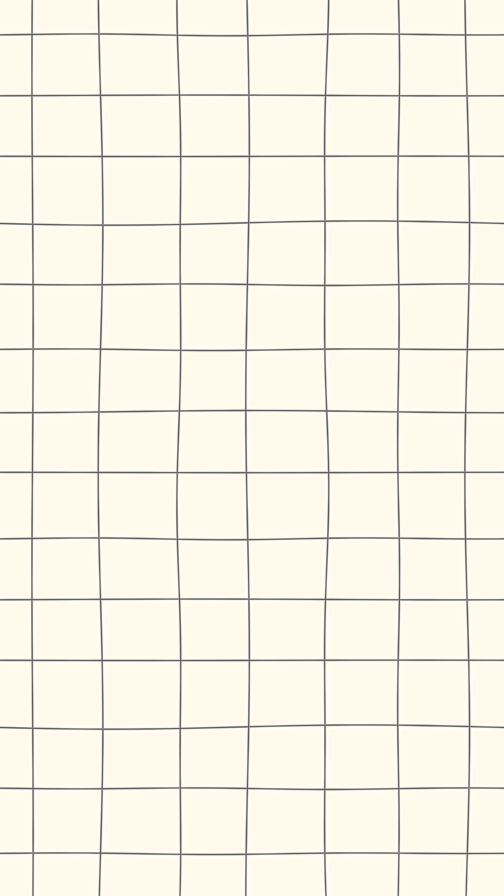
A WebGL 2 fragment shader for this pattern:

```glsl
#version 300 es
precision highp float;
// Hand-drawn grid: thin grey strokes on cream paper, 7 columns by 8 rows per square tile.
// Each stroke is a straight line bent by two layered sines that close over the tile,
// so the tile repeats down the canvas without a seam.

uniform vec2 u_resolution;
out vec4 fragColor;

const float TAU = 6.2831853;
const vec3 PAPER = vec3(1.0, 0.98, 0.927);
const vec3 RIM = vec3(1.0, 1.0, 0.97);
const vec3 INK = vec3(0.34, 0.34, 0.36);
const float HALF_WIDTH = 0.00145;
const float RIM_DISTANCE = 0.0062;
const float RIM_SPREAD = 0.0028;

// Stroke parameters in tile widths: position, sway, phase, ripple.
const int COLUMNS = 7;
const vec4 COLUMN[COLUMNS] = vec4[COLUMNS](
  vec4(0.0646, 0.0012, 0.65, 0.0),
  vec4(0.1995, 0.0046, 0.44, 0.0),
  vec4(0.3560, 0.0032, 0.50, -0.0018),
  vec4(0.4912, 0.0035, 0.30, 0.0),
  vec4(0.6468, 0.0037, 0.97, 0.0018),
  vec4(0.7907, 0.0005, 0.14, 0.0016),
  vec4(0.9270, 0.0046, 0.45, 0.0));

const int ROWS = 8;
const vec4 ROW[ROWS] = vec4[ROWS](
  vec4(0.0688, 0.0008, 0.45, 0.0014),
  vec4(0.1894, 0.0008, 0.90, 0.0),
  vec4(0.3102, 0.0004, 0.30, 0.0),
  vec4(0.4426, 0.0042, 0.22, 0.0),
  vec4(0.5646, 0.0006, 0.65, 0.0012),
  vec4(0.6935, 0.0010, 0.42, 0.0010),
  vec4(0.8167, 0.0022, 0.00, 0.0),
  vec4(0.9375, 0.0004, 0.50, 0.0));

// Distance across a bent stroke, measured at a point along it.
float strokeDistance(vec4 stroke, float along, float across) {
  float angle = TAU * (along - stroke.z);
  float bend = stroke.y * cos(angle) + stroke.w * cos(2.0 * angle);
  return abs(across - stroke.x - bend);
}

// Slight change of pen pressure along a stroke.
float penWidth(float along) {
  return HALF_WIDTH * (1.0 + 0.06 * sin(TAU * 5.0 * along) + 0.04 * sin(TAU * 11.0 * along));
}

// Ink coverage with an edge softened over about a pixel.
float coverage(float dist, float halfWidth, float pixel) {
  return 1.0 - smoothstep(halfWidth - 0.85 * pixel, halfWidth + 0.85 * pixel, dist);
}

void main() {
  float pixel = 1.0 / u_resolution.x;
  vec2 canvas = vec2(gl_FragCoord.x, u_resolution.y - gl_FragCoord.y) * pixel;
  vec2 tile = fract(canvas);

  // Nearest stroke in each direction
  float columnDist = 1.0;
  for (int i = 0; i < COLUMNS; i++) {
    columnDist = min(columnDist, strokeDistance(COLUMN[i], tile.y, tile.x));
  }
  float rowDist = 1.0;
  for (int i = 0; i < ROWS; i++) {
    rowDist = min(rowDist, strokeDistance(ROW[i], tile.x, tile.y));
  }

  // Paper with a faint pale rim beside the strokes
  float nearest = min(columnDist, rowDist);
  float rim = 1.0 - smoothstep(0.0, RIM_SPREAD, abs(nearest - RIM_DISTANCE));
  vec3 color = mix(PAPER, RIM, 0.8 * rim);

  // Ink
  float columnInk = coverage(columnDist, penWidth(tile.y), pixel);
  float rowInk = coverage(rowDist, penWidth(tile.x), pixel);
  color = mix(color, INK, max(columnInk, rowInk));

  fragColor = vec4(color, 1.0);
}
```
